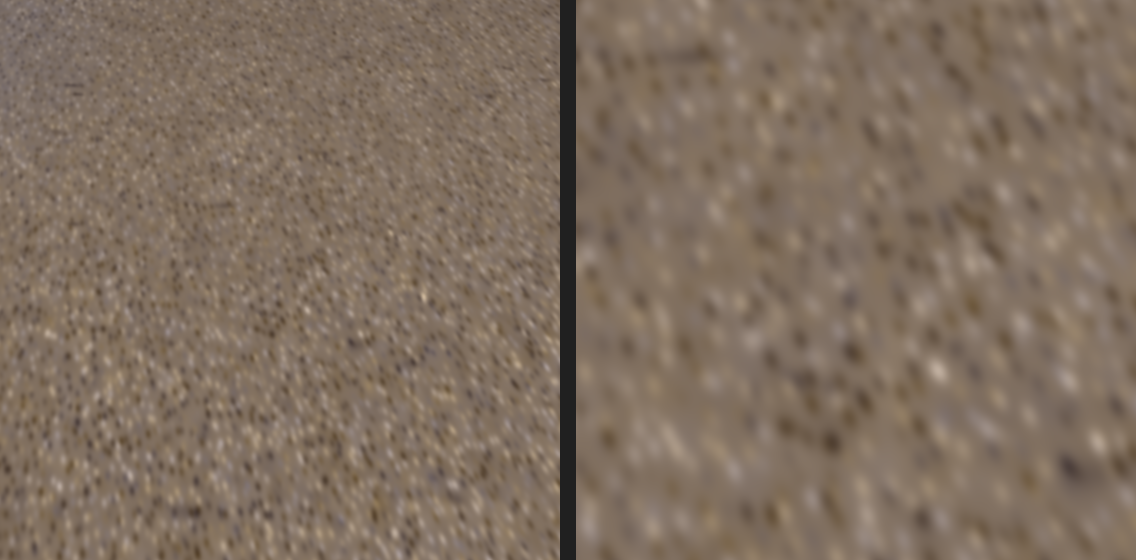
Left, the full canvas; right, a detail of the centre.
A WebGL 2 fragment shader for this texture:

```glsl
#version 300 es
precision highp float;
// Draws damp brown sand receding from the viewer, with leaning grains and sparse dark pebbles.

uniform vec2 u_resolution;
out vec4 fragColor;

const vec3 SAND = vec3(0.508, 0.441, 0.380);
const vec3 OCHRE_SHIFT = vec3(0.022, 0.008, -0.034);
const vec3 VIOLET_SHIFT = vec3(-0.022, -0.008, 0.022);
const float HORIZON = 2.5;
const float GRAIN_LEAN = 0.42;

vec3 hash32(vec2 p) {
    vec3 q = fract(p.xyx * vec3(0.1031, 0.1030, 0.0973));
    q += dot(q, q.yxz + 33.33);
    return fract((q.xxy + q.yzz) * q.zyx);
}

vec2 rotate(vec2 p, float angle) {
    float c = cos(angle), s = sin(angle);
    return vec2(c * p.x + s * p.y, c * p.y - s * p.x);
}

// Ground plane coordinates, with unit scale at mid height
vec2 groundPlane(vec2 uv) {
    return vec2(2.0 * (uv.x - 0.5), 4.0) / (HORIZON - uv.y);
}

// Soft cellular grains: x is signed brightness, y is signed tint
vec2 grains(vec2 p, float sharpness) {
    vec2 cell = floor(p), sum = vec2(0.0);
    for (int j = -1; j <= 1; j++) {
        for (int i = -1; i <= 1; i++) {
            vec2 id = cell + vec2(i, j);
            vec3 place = hash32(id);
            vec3 look = hash32(id + 57.3);
            vec2 d = rotate(p - id - place.xy, (place.z - 0.5) * 0.9);
            sum += (2.0 * look.xy - 1.0) * exp(-sharpness * dot(d, d));
        }
    }
    return sum;
}

// Sparse soft ellipses; radius is in cell units, chance is the share of filled cells
float scatter(vec2 p, vec2 radius, float slant, float chance) {
    vec2 cell = floor(p);
    float cover = 0.0;
    for (int j = -1; j <= 1; j++) {
        for (int i = -1; i <= 1; i++) {
            vec2 id = cell + vec2(i, j);
            vec3 place = hash32(id + 11.7);
            vec3 look = hash32(id + 91.1);
            vec2 d = rotate(p - id - place.xy, slant + (look.x - 0.5) * 0.5);
            d /= radius * mix(0.7, 1.25, look.y);
            float strength = step(place.z, chance) * mix(0.45, 1.0, look.z);
            cover = max(cover, strength * exp(-dot(d, d)));
        }
    }
    return cover;
}

// Broad uneven shading from layered sines
float mottling(vec2 p) {
    float sum = 0.0, weight = 0.5;
    for (int i = 0; i < 4; i++) {
        p = rotate(p, 1.1) * 1.7 + 2.3;
        sum += weight * sin(p.x + 1.3 * sin(p.y)) * cos(0.8 * p.y);
        weight *= 0.7;
    }
    return sum;
}

void main() {
    vec2 uv = gl_FragCoord.xy / u_resolution;
    vec2 ground = groundPlane(uv);
    vec2 leaning = rotate(ground, GRAIN_LEAN);

    // Grain layers, fading with distance
    vec2 fine = grains(leaning * vec2(94.0, 62.0), 5.0);
    vec2 coarse = grains(leaning * vec2(43.0, 31.0) + 17.0, 4.5);
    float patches = mottling(ground * 7.0);
    float contrast = mix(1.2, 0.62, smoothstep(0.1, 1.0, uv.y)) * (1.0 + 0.2 * patches);
    float shade = contrast * (0.118 * fine.x + 0.030 * coarse.x) + 0.008 * patches;

    // Broad light: dimmer far edge, cool upper left corner
    float farEdge = smoothstep(0.7, 1.05, uv.y);
    float corner = 1.0 - smoothstep(0.05, 0.34, length((uv - vec2(0.0, 0.95)) * vec2(1.2, 1.0)));
    shade -= 0.022 * farEdge * (1.0 - 0.7 * corner);

    // Dark pebbles lie flat, mostly far off; pale flecks are small
    float pebbles = scatter(ground * vec2(11.0, 15.0), vec2(0.20, 0.11), -0.2, 0.14);
    float flecks = scatter(leaning * 19.0, vec2(0.10, 0.17), 0.0, 0.05);
    shade -= 0.13 * pebbles * mix(0.55, 1.0, smoothstep(0.2, 0.8, uv.y));
    shade += 0.11 * flecks * (1.0 - 0.5 * farEdge);

    // Colour: neutral shading with ochre and violet drifts
    float warmth = contrast * (0.65 * fine.y + 0.5 * coarse.y) + 0.6 * flecks - 0.5 * pebbles;
    vec3 color = SAND + shade + OCHRE_SHIFT * warmth;
    color += VIOLET_SHIFT * (corner + 0.3 * farEdge);

    fragColor = vec4(clamp(color, 0.0, 1.0), 1.0);
}
```
